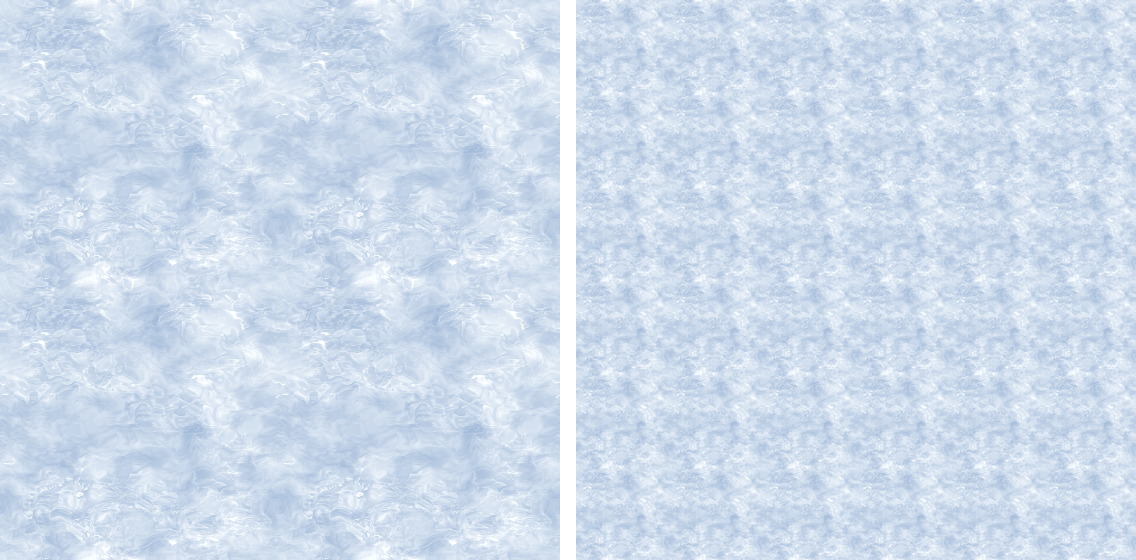
Left: one tile. Right: repeated 3 by 3.
Write a Shadertoy shader that draws this texture.

```glsl
// Pale, icy water: soft blue clouds with horizontally drawn, curling folds,
// dark pockets, small frothy patches and flecks. Wrapped value noise, warped
// by itself, fills one square tile that repeats a whole number of times.

#define REPEATS 2.0
#define WARP 0.075
#define CONTRAST 2.4
#define BRIGHTNESS 0.47
#define FOLD_STRENGTH 0.5
#define POCKET_STRENGTH 0.3
#define FROTH_STRENGTH 0.6
#define FLECK_CELLS 50.0
#define FLECK_SHARE 0.14
#define DEEP_BLUE vec3(0.695, 0.775, 0.876)
#define PALE_ICE vec3(0.91, 0.942, 0.975)

float hash(vec2 p) {
    return fract(sin(dot(p, vec2(127.1, 311.7))) * 43758.5453);
}

// Value noise that wraps after a whole number of cells.
float noise(vec2 p, vec2 period, float seed) {
    vec2 cell = floor(p);
    vec2 f = p - cell;
    f = f * f * f * (f * (f * 6.0 - 15.0) + 10.0);
    vec2 a = mod(cell, period) + seed;
    vec2 b = mod(cell + 1.0, period) + seed;
    return mix(mix(hash(a), hash(vec2(b.x, a.y)), f.x),
               mix(hash(vec2(a.x, b.y)), hash(b), f.x), f.y);
}

// Layered noise over the unit tile, from 0 to 1.
float fbm(vec2 t, vec2 period, int octaves, float seed) {
    float sum = 0.0, total = 0.0, weight = 1.0;
    for (int i = 0; i < octaves; i++) {
        sum += weight * noise(t * period, period, seed);
        total += weight;
        weight *= 0.58;
        period *= 2.0;
        seed += 17.0;
    }
    return sum / total;
}

// Displacement that swirls a layer.
vec2 swirl(vec2 t, vec2 period, float seed) {
    return vec2(fbm(t, period, 3, seed), fbm(t, period, 3, seed + 71.0)) - 0.5;
}

// Contour bands: a slow rise that ends in a crisp, curling edge.
float folds(float height, float bands) {
    float f = fract(height * bands);
    return f * f * (1.0 - smoothstep(0.86, 1.0, f));
}

// Small round drops, at most one in each cell.
float flecks(vec2 t, float pixel) {
    vec2 p = t * FLECK_CELLS;
    vec2 cell = mod(floor(p), FLECK_CELLS);
    vec2 center = 0.3 + 0.4 * vec2(hash(cell + 3.0), hash(cell + 57.0));
    float radius = mix(0.06, 0.2, hash(cell + 91.0));
    float edge = max(0.08, pixel * FLECK_CELLS);
    float d = length(fract(p) - center) - radius;
    return step(hash(cell + 23.0), FLECK_SHARE) * (1.0 - smoothstep(-edge, edge, d));
}

void mainImage(out vec4 fragColor, in vec2 fragCoord) {
    vec2 t = fract(fragCoord / iResolution.xy * REPEATS);
    float pixel = REPEATS / min(iResolution.x, iResolution.y);

    // Broad swirls carry the clouds; finer ones bend the streaks.
    vec2 broad = t + WARP * swirl(t, vec2(6.0, 7.0), 5.0);
    vec2 fine = broad + 0.6 * WARP * swirl(broad, vec2(13.0, 18.0), 31.0);
    float clouds = fbm(broad, vec2(5.0, 6.0), 5, 11.0);
    float streaks = fbm(fine, vec2(11.0, 20.0), 4, 43.0);
    float tone = BRIGHTNESS + CONTRAST * (0.44 * (clouds - 0.5) + 0.48 * (streaks - 0.5));

    // Folds gather in rough areas and leave calm ones between.
    float rough = smoothstep(0.4, 0.64, fbm(broad, vec2(6.0, 8.0), 3, 83.0));
    float large = folds(fbm(fine, vec2(8.0, 14.0), 3, 61.0), 5.0);
    float small = folds(fbm(fine, vec2(16.0, 32.0), 3, 29.0), 4.0);
    tone += FOLD_STRENGTH * mix(0.4, 1.0, rough) * (large + small - 0.5);

    // Dark pockets between the folds.
    float pocket = smoothstep(0.54, 0.72, fbm(fine, vec2(9.0, 15.0), 4, 193.0));
    tone -= POCKET_STRENGTH * pocket * mix(0.5, 1.0, rough);

    // Froth: a faint glow with crisp, short crests on top.
    float froth = smoothstep(0.57, 0.76, fbm(broad, vec2(7.0, 9.0), 3, 137.0));
    float crest = 1.0 - abs(2.0 * fbm(fine, vec2(15.0, 30.0), 3, 101.0) - 1.0);
    crest = smoothstep(0.87, 0.99, crest);
    crest *= smoothstep(0.4, 0.6, noise(t * vec2(24.0, 32.0), vec2(24.0, 32.0), 211.0));
    tone += FROTH_STRENGTH * froth * (0.3 + 1.2 * crest);
    tone += 0.25 * crest * rough;

    // Scattered drops.
    tone += 0.45 * flecks(t, pixel) * mix(0.3, 1.0, rough);

    vec3 color = mix(DEEP_BLUE, PALE_ICE, clamp(tone, -0.25, 1.35));
    fragColor = vec4(min(color, 1.0), 1.0);
}
```
